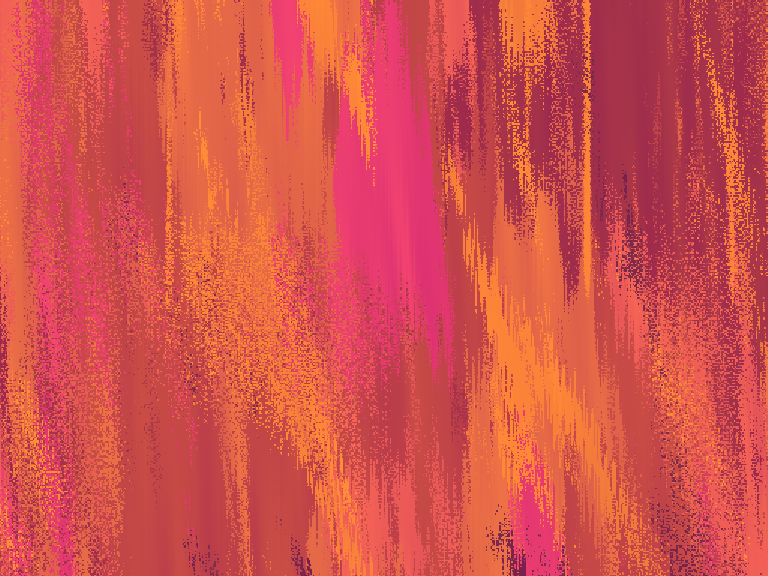
Give the GLSL for this texture, as a Shadertoy shader.

```glsl
// Dry-brushed abstract paint: ragged, mostly vertical strokes leaning to the
// lower right, in crimson, coral, pink and orange. Each coat is stretched noise
// cut at a threshold, with jittered columns and grain breaking up its edges.

const float GRAIN_CELLS = 384.0; // grains per canvas height

const vec3 CRIMSON    = vec3(0.76, 0.27, 0.28);
const vec3 RED_ORANGE = vec3(0.90, 0.41, 0.28);
const vec3 CORAL      = vec3(0.93, 0.36, 0.34);
const vec3 MAROON     = vec3(0.64, 0.19, 0.29);
const vec3 PINK       = vec3(0.91, 0.23, 0.44);
const vec3 ORANGE     = vec3(0.99, 0.52, 0.22);
const vec3 PLUM       = vec3(0.48, 0.15, 0.30);

float hash(vec2 p) {
    return fract(sin(dot(p, vec2(127.1, 311.7))) * 43758.5453);
}

float noise(vec2 p) {
    vec2 cell = floor(p);
    vec2 f = fract(p);
    f = f * f * (3.0 - 2.0 * f);
    float low = mix(hash(cell), hash(cell + vec2(1, 0)), f.x);
    float high = mix(hash(cell + vec2(0, 1)), hash(cell + vec2(1, 1)), f.x);
    return mix(low, high, f.y);
}

// Soft elliptical region where a coat is denser.
float region(vec2 uv, vec2 centre, vec2 radius) {
    vec2 d = (uv - centre) / radius;
    return exp(-dot(d, d));
}

// Lean the strokes, straightening them toward the top.
vec2 leanStroke(vec2 p, float lean) {
    return vec2(p.x + lean * (p.y - 0.35 * p.y * p.y), p.y);
}

// Three widths of bristle marks, all stretched along the stroke.
float bristles(vec2 p, float seed) {
    vec2 q = p + seed * vec2(3.7, 5.3);
    return 0.55 * noise(q * vec2(7.0, 1.4))
         + 0.29 * noise(q * vec2(24.0, 3.5))
         + 0.16 * noise(q * vec2(85.0, 8.0));
}

// Lay one coat of paint over the colour below.
vec3 coat(vec3 below, vec3 paint, vec2 p, float lean, float threshold,
          float roughness, float seed) {
    vec2 cell = floor(p * GRAIN_CELLS);
    float columnShift = hash(vec2(cell.x, seed)) - 0.5;
    vec2 q = leanStroke(p + vec2(0.0, 0.09 * columnShift), lean);
    float grain = hash(cell + seed * 17.3) - 0.5;
    float height = bristles(q, seed) + grain * roughness;
    float mask = smoothstep(-0.006, 0.006, height - threshold);
    float tone = noise(q * vec2(38.0, 3.0) + seed * 9.1) - 0.5;
    vec3 shade = paint * (1.0 + 0.10 * tone) + vec3(0.0, 0.05, -0.05) * tone;
    return mix(below, shade, mask);
}

// Narrow upright ribbons running down from the top.
float ribbons(vec2 p, float roughness) {
    vec2 cell = floor(p * GRAIN_CELLS);
    float strip = noise(vec2(p.x * 48.0, p.y * 0.7 + 4.0));
    float grain = hash(cell + 71.0) - 0.5;
    float reach = smoothstep(0.1, 0.55, p.y);
    return smoothstep(0.86, 0.89, strip * reach + grain * roughness * 0.6);
}

void mainImage(out vec4 fragColor, in vec2 fragCoord) {
    vec2 uv = fragCoord / iResolution.xy;
    vec2 p = fragCoord / iResolution.y;

    // Speckled areas alternate with clean strokes, more so near the top.
    float speckle = noise(p * vec2(5.0, 2.5) + 20.0) + 0.3 * (uv.y - 0.5);
    float roughness = mix(0.06, 0.34, smoothstep(0.3, 0.85, speckle));

    // Where each paint gathers on the canvas.
    float coralArea = 0.15 * region(uv, vec2(0.25, 0.50), vec2(0.25, 0.45));
    float maroonArea = 0.15 * region(uv, vec2(0.85, 0.85), vec2(0.30, 0.40))
                     + 0.12 * region(uv, vec2(0.18, 0.92), vec2(0.15, 0.18));
    float pinkArea = 0.15 * region(uv, vec2(0.46, 0.42), vec2(0.12, 0.35))
                   + 0.12 * region(uv, vec2(0.04, 0.45), vec2(0.14, 0.50));
    float orangeArea = 0.18 * region(uv, vec2(0.74, 0.36), vec2(0.18, 0.42));
    float plumArea = 0.12 * (1.0 - smoothstep(0.0, 0.25, uv.y));

    // Coats from back to front.
    vec3 color = coat(CRIMSON, CRIMSON, p, 0.05, 0.0, roughness, 1.0);
    color = coat(color, RED_ORANGE, p, 0.12, 0.49, roughness, 2.0);
    color = coat(color, CORAL, p, 0.18, 0.59 - coralArea, roughness, 3.0);
    color = coat(color, MAROON, p, 0.10, 0.69 - maroonArea, roughness, 4.0);
    color = coat(color, PINK, p, 0.22, 0.69 - pinkArea, roughness, 5.0);
    color = coat(color, ORANGE, p, 0.50, 0.71 - orangeArea, roughness, 6.0);
    color = mix(color, ORANGE, ribbons(p, roughness));
    color = coat(color, PLUM, p, 0.35, 0.84 - plumArea, roughness, 7.0);

    fragColor = vec4(clamp(color, 0.0, 1.0), 1.0);
}
```
